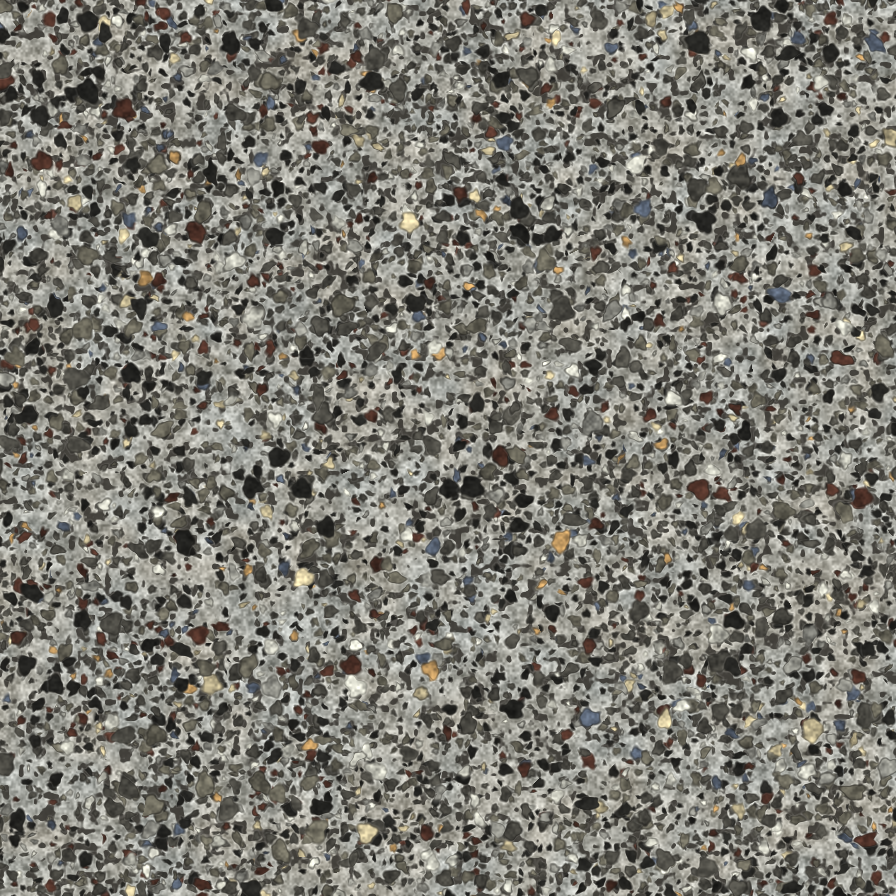
Reproduce this texture procedurally as a Shadertoy shader.

```glsl
// Exposed-aggregate concrete: dark, brown and pale pebbles set in pitted grey cement.

const vec3  CEMENT       = vec3(0.655, 0.655, 0.622);
const vec3  PIT          = vec3(0.22, 0.21, 0.19);
const vec3  RIM          = vec3(0.11, 0.105, 0.09);
const float EDGE_SOFT    = 0.0016;  // blur of pebble edges
const float RIM_WIDTH    = 0.0026;  // dark line just inside a pebble
const float HALO_WIDTH   = 0.0028;  // pale line just outside a pebble
const float HALO_GAIN    = 0.10;
const float PIT_SCALE    = 125.0;
const float CLUSTER_SCALE = 9.0;

// Pebble layers from fine to coarse: cells per canvas, chance of a pebble per cell
const int   LAYERS = 3;
const float CELLS[LAYERS]  = float[](97.0, 59.0, 37.0);
const float CHANCE[LAYERS] = float[](0.56, 0.52, 0.27);

// Pebble colours and their cumulative shares
const int   KINDS = 9;
const float SHARE[KINDS] = float[](0.25, 0.55, 0.73, 0.80, 0.87, 0.90, 0.96, 0.985, 1.0);
const vec3  STONE[KINDS] = vec3[](
    vec3(0.14, 0.14, 0.13),   // black
    vec3(0.29, 0.285, 0.26),  // charcoal
    vec3(0.40, 0.39, 0.34),   // olive grey
    vec3(0.30, 0.19, 0.155),  // red brown
    vec3(0.54, 0.54, 0.51),   // mid grey
    vec3(0.33, 0.37, 0.43),   // blue grey
    vec3(0.80, 0.80, 0.75),   // white
    vec3(0.79, 0.74, 0.59),   // cream
    vec3(0.73, 0.58, 0.37));  // ochre

// Integer hash of a cell and a seed, three values in 0..1
vec3 hash3(vec2 cell, int seed) {
    uvec3 v = uvec3(ivec3(ivec2(cell), seed)) * 1664525u + 1013904223u;
    v.x += v.y * v.z; v.y += v.z * v.x; v.z += v.x * v.y;
    v ^= v >> 16u;
    v.x += v.y * v.z; v.y += v.z * v.x; v.z += v.x * v.y;
    return vec3(v >> 8u) / 16777216.0;
}

float noise(vec2 p, int seed) {
    vec2 i = floor(p), f = fract(p);
    f = f * f * (3.0 - 2.0 * f);
    vec2 e = vec2(0.0, 1.0);
    return mix(mix(hash3(i, seed).x, hash3(i + e.yx, seed).x, f.x),
               mix(hash3(i + e.xy, seed).x, hash3(i + e.yy, seed).x, f.x), f.y);
}

vec3 stoneColor(float pick) {
    for (int k = 0; k < KINDS; k++)
        if (pick < SHARE[k]) return STONE[k];
    return STONE[0];
}

// Approximate signed distance to a lumpy ellipse, in units of its cell
float pebble(vec2 p, float radius, vec3 shape) {
    float turn = shape.x * 6.2832;
    float c = cos(turn), s = sin(turn);
    p = mat2(c, -s, s, c) * p;
    p.y /= mix(0.52, 0.95, shape.y);
    float a = atan(p.y, p.x);
    float lump = 1.0 + 0.12 * sin(3.0 * a + shape.z * 40.0)
                     + 0.07 * sin(5.0 * a + shape.y * 60.0);
    return (length(p) / lump - radius) * 0.8;
}

vec3 cement(vec2 uv) {
    float grain = 0.20 * (noise(uv * 75.0, 11) - 0.5)
                + 0.22 * (noise(uv * 190.0, 12) - 0.5)
                + 0.22 * (noise(uv * 370.0, 13) - 0.5);
    vec3 color = CEMENT + grain;
    color += vec3(0.03, 0.0, -0.03) * (noise(uv * 30.0, 14) - 0.5);
    // Small ragged pits
    float pits = noise(uv * PIT_SCALE, 15) + 0.25 * (noise(uv * 260.0, 16) - 0.5);
    return mix(color, PIT, 0.9 * smoothstep(0.66, 0.82, pits));
}

void mainImage(out vec4 fragColor, in vec2 fragCoord) {
    vec2 uv = fragCoord / iResolution.y;
    float soft = max(EDGE_SOFT, 0.8 / iResolution.y);
    vec3 color = cement(uv);

    // Shared fields: crowding, ragged outlines, mottled faces
    float crowd = mix(0.72, 1.28, noise(uv * CLUSTER_SCALE, 21));
    vec2 ragged = vec2(noise(uv * 140.0, 22), noise(uv * 140.0, 23)) - 0.5;
    float mottle = 0.6 * noise(uv * 150.0, 24) + 0.4 * noise(uv * 340.0, 25) - 0.5;

    for (int layer = 0; layer < LAYERS; layer++) {
        vec2 p = (uv + ragged * 0.0035) * CELLS[layer];
        vec2 home = floor(p);
        for (int n = 0; n < 9; n++) {
            vec2 cell = home + vec2(n % 3 - 1, n / 3 - 1);
            vec3 place = hash3(cell, 31 + layer);
            if (place.z > CHANCE[layer] * crowd) continue;
            vec3 shape = hash3(cell, 41 + layer);
            vec3 look = hash3(cell, 51 + layer);
            vec2 center = cell + 0.5 + 0.8 * (place.xy - 0.5);
            float radius = mix(0.26, 0.52, look.y);
            float d = pebble(p - center, radius, shape) / CELLS[layer];

            // Pale cement lip, then the pebble with its darker rim
            float halo = smoothstep(HALO_WIDTH, 0.0, d) * smoothstep(-soft, soft, d);
            color += HALO_GAIN * halo;
            vec3 face = stoneColor(look.x);
            face *= 1.0 + 0.75 * mottle + 0.3 * (look.z - 0.5);
            float rim = smoothstep(-RIM_WIDTH, 0.0, d);
            face = mix(face, RIM, rim * mix(0.25, 0.7, shape.z));
            color = mix(color, face, smoothstep(soft, -soft, d));
        }
    }
    fragColor = vec4(clamp(color, 0.0, 1.0), 1.0);
}
```
